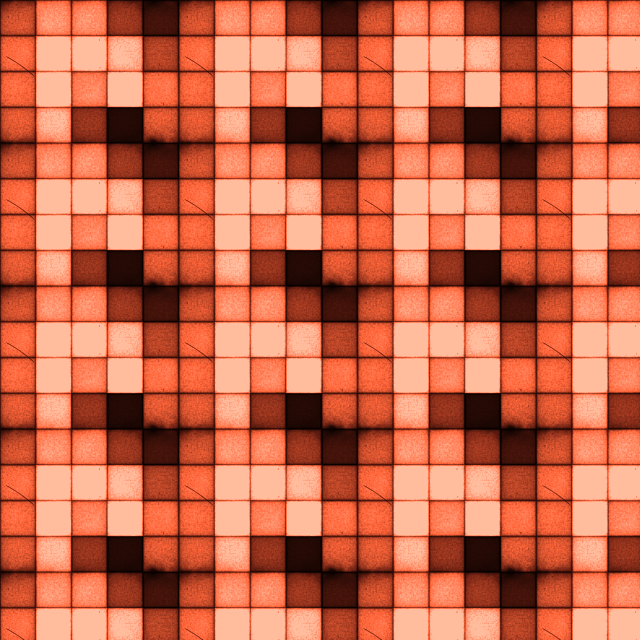
Reproduce this pattern procedurally as a Shadertoy shader.

```glsl
// Worn square tiles in glowing orange tones, in a repeating block of five by four.

const vec2 BLOCK = vec2(5.0, 4.0);

// Brightness of each tile in the block, rows from the top; above 1 is overexposed.
const float TONES[20] = float[20](
    0.50, 0.84, 0.82, 0.36, 0.15,
    0.61, 1.45, 1.32, 1.02, 0.40,
    0.60, 1.50, 0.74, 1.50, 0.64,
    0.54, 1.02, 0.34, 0.07, 0.55);

float tileTone(vec2 cell) {
    ivec2 c = ivec2(mod(cell, BLOCK));
    return TONES[c.y * 5 + c.x];
}

vec2 gradient(vec2 cell, vec2 period) {
    uvec2 c = uvec2(mod(cell, period));
    uint h = c.x * 1597334677u ^ c.y * 3812015801u;
    h = (h ^ (h >> 15u)) * 2246822519u;
    h ^= h >> 13u;
    float angle = float(h & 65535u) / 65536.0 * 6.2832;
    return vec2(cos(angle), sin(angle));
}

// Gradient noise that repeats with the block.
float noise(vec2 p, float scale) {
    vec2 period = BLOCK * scale;
    p *= scale;
    vec2 i = floor(p), f = p - i;
    vec2 u = f * f * f * (f * (f * 6.0 - 15.0) + 10.0);
    vec2 e = vec2(1.0, 0.0);
    float a = dot(gradient(i, period), f);
    float b = dot(gradient(i + e.xy, period), f - e.xy);
    float c = dot(gradient(i + e.yx, period), f - e.yx);
    float d = dot(gradient(i + e.xx, period), f - e.xx);
    return mix(mix(a, b, u.x), mix(c, d, u.x), u.y);
}

vec3 palette(float t) {
    vec3 ember = vec3(1.0, 0.39, 0.22);
    vec3 low = mix(vec3(0.03, 0.005, 0.0), ember, min(t / 0.55, 1.0));
    low.gb *= mix(0.75, 1.0, smoothstep(0.1, 0.5, t));
    return mix(low, vec3(1.0, 0.74, 0.62), clamp((t - 0.55) / 0.45, 0.0, 1.0));
}

void mainImage(out vec4 fragColor, in vec2 fragCoord) {
    // Tile units, counted from the upper left corner.
    float pixel = 17.9 / iResolution.y;
    vec2 p = vec2(fragCoord.x, iResolution.y - fragCoord.y) * pixel;
    vec2 block = mod(p, BLOCK);

    // Tile tones, with a soft step from one tile to the next.
    vec2 cell = floor(p - 0.5);
    float soft = max(0.02, 0.7 * pixel);
    vec2 f = smoothstep(0.5 - soft, 0.5 + soft, fract(p - 0.5));
    float tone = mix(
        mix(tileTone(cell), tileTone(cell + vec2(1, 0)), f.x),
        mix(tileTone(cell + vec2(0, 1)), tileTone(cell + vec2(1, 1)), f.x), f.y);

    // Shaded rims and thin dark joints.
    float cloud = noise(p, 2.0) + 0.5 * noise(p, 5.0);
    vec2 edge = 0.5 - abs(fract(p) - 0.5);
    vec2 rim = 1.0 - (0.34 + 0.2 * cloud) * exp(-edge / 0.1);
    vec2 joint = exp(-edge * edge / 0.0009);
    float line = max(joint.x, joint.y);
    tone *= rim.x * rim.y * (1.0 - 0.38 * line);
    tone -= 0.09 * line;

    // Soot along one seam of the block, heaviest at its corner.
    float seam = abs(mod(p.y + 2.0, 4.0) - 2.0);
    float corner = mod(p.x + 2.8, 5.0) - 2.5;
    float soot = exp(-seam * 3.5) * (0.22 + 0.5 * exp(-corner * corner));
    tone *= 1.0 - clamp(soot * (1.0 + 1.2 * cloud), 0.0, 0.9);

    // Mottling, grain and small pits.
    float grain = noise(p, 22.0) + 0.7 * noise(p + 0.37, 13.0);
    tone *= 1.0 + 0.12 * cloud + 0.22 * grain;
    float pits = smoothstep(0.42, 0.6, noise(p + 0.71, 9.0));
    tone *= 1.0 - 0.35 * pits * smoothstep(0.0, 0.3, noise(p, 3.0));

    // One curved scratch per block.
    float s = block.x - 0.13;
    float offset = abs(block.y - 1.56 - 0.5 * s - 0.23 * s * s) * 0.8;
    float scratch = 1.0 - smoothstep(0.0, max(0.025, pixel), offset);
    scratch *= smoothstep(0.0, 0.1, s) * (1.0 - smoothstep(0.78, 0.88, s));
    tone *= 1.0 - 0.5 * scratch;

    fragColor = vec4(palette(clamp(tone, 0.0, 1.0)), 1.0);
}
```
